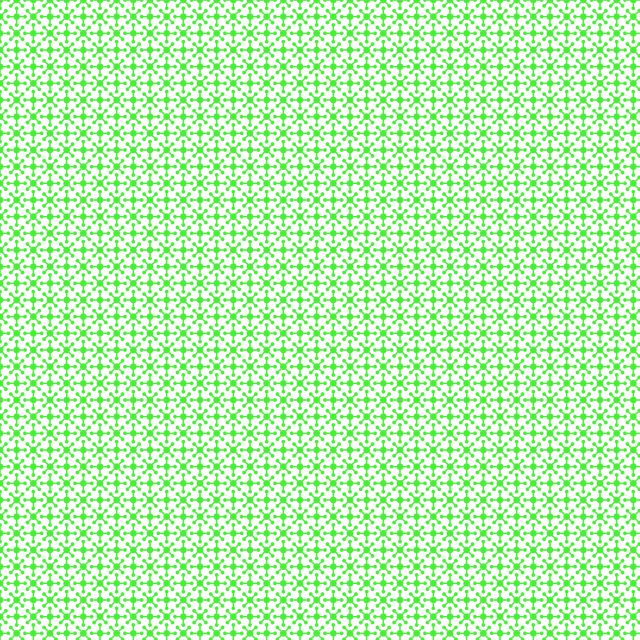
This pattern is drawn by a WebGL 1 fragment shader. Its source:

```glsl
precision highp float;

uniform vec2 u_resolution;

const float CELLS = 38.4;        // lattice steps across the canvas
const float HUB_RADIUS = 0.2;    // sizes below are in lattice steps
const float TIP_RADIUS = 0.112;
const float ARM_LENGTH = 0.5;
const float ARM_HALF_WIDTH = 0.045;
const float EDGE_SOFTNESS = 0.65; // in pixels
const float DIAGONAL = 0.70710678;
const vec3 PAPER = vec3(0.995, 1.0, 0.995);
const vec3 GREEN = vec3(0.29, 0.935, 0.22);

// Hub with four round-tipped arms along the axes.
float crossDistance(vec2 q) {
  q = abs(q);
  if (q.y > q.x) q = q.yx;
  float hub = length(q) - HUB_RADIUS;
  float tip = length(q - vec2(ARM_LENGTH, 0.0)) - TIP_RADIUS;
  float arm = length(vec2(max(q.x - ARM_LENGTH, 0.0), q.y)) - ARM_HALF_WIDTH;
  return min(hub, min(tip, arm));
}

// Upright crosses on even nodes, diagonal crosses on odd nodes.
float latticeDistance(vec2 p) {
  vec2 base = floor(p);
  float nearest = 1.0;
  for (int j = 0; j < 2; j++) {
    for (int i = 0; i < 2; i++) {
      vec2 node = base + vec2(float(i), float(j));
      vec2 q = p - node;
      if (mod(node.x + node.y, 2.0) > 0.5) {
        q = DIAGONAL * vec2(q.x + q.y, q.y - q.x);
      }
      nearest = min(nearest, crossDistance(q));
    }
  }
  return nearest;
}

void main() {
  // The lattice is anchored at the top left corner.
  vec2 fromTop = vec2(gl_FragCoord.x, u_resolution.y - gl_FragCoord.y);
  vec2 p = fromTop / u_resolution.y * CELLS;
  float edge = EDGE_SOFTNESS * CELLS / u_resolution.y;
  float ink = 1.0 - smoothstep(-edge, edge, latticeDistance(p));
  gl_FragColor = vec4(mix(PAPER, GREEN, ink), 1.0);
}
```
